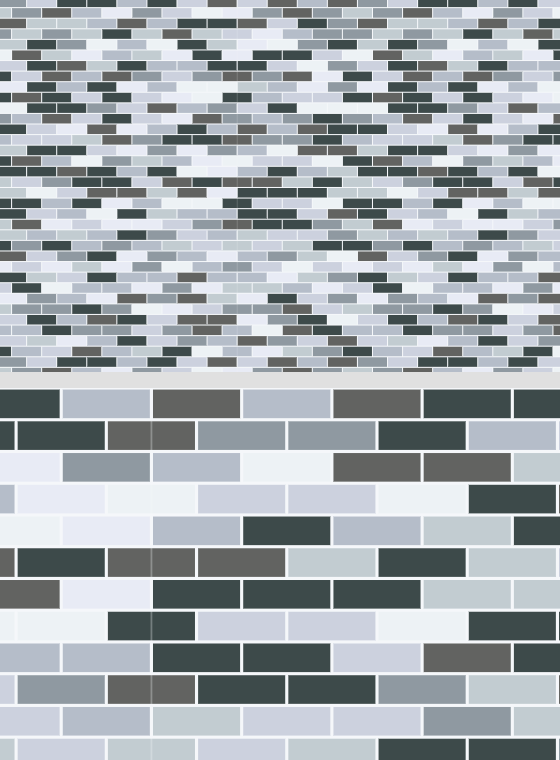
Top, the full canvas; bottom, a detail of the centre.
This pattern is drawn by a WebGL 1 fragment shader. Its source:

```glsl
precision highp float;
// Running-bond brick wall in cool greys: a 12 x 34 brick tile repeated, with a faint tile seam.

uniform vec2 u_resolution;

const vec2 BRICKS = vec2(18.62, 35.16);   // bricks across and courses down the canvas
const vec2 ORIGIN = vec2(0.885, 0.72);    // first joints, in bricks from the top left
const vec2 TILE = vec2(12.0, 34.0);       // bricks before the colours repeat
const float SEAM_COLUMN = 7.0;            // where the tile edge falls, in bricks
const float JOINT_HALF = 0.0014;          // half widths, in canvas heights
const float SEAM_HALF = 0.0008;
const float SEAM_OPACITY = 0.3;
const vec3 MORTAR = vec3(0.96, 0.97, 0.98);

float hash(vec2 cell) {
  vec3 q = fract(vec3(cell.xyx) * 0.1031);
  q += dot(q, q.yzx + 33.33);
  return fract((q.x + q.y) * q.z);
}

// Antialiased coverage of a line, given the distance to its centre.
float lineCoverage(float dist, float halfWidth, float pixel) {
  return clamp((halfWidth - dist) / pixel + 0.5, 0.0, 1.0);
}

// Distance to the nearest whole number, per axis.
vec2 edgeDistance(vec2 x) {
  return 0.5 - abs(fract(x) - 0.5);
}

// Eight glaze colours, weighted by how often each is laid.
vec3 brickColor(float pick) {
  vec3 color = vec3(0.24, 0.29, 0.29);                           // slate
  color = mix(color, vec3(0.385, 0.39, 0.38), step(0.17, pick)); // warm grey
  color = mix(color, vec3(0.56, 0.60, 0.63), step(0.29, pick));  // steel
  color = mix(color, vec3(0.71, 0.74, 0.79), step(0.42, pick));  // blue grey
  color = mix(color, vec3(0.76, 0.80, 0.82), step(0.56, pick));  // pale teal
  color = mix(color, vec3(0.80, 0.82, 0.87), step(0.68, pick));  // lavender
  color = mix(color, vec3(0.91, 0.92, 0.96), step(0.82, pick));  // pale lavender
  color = mix(color, vec3(0.93, 0.95, 0.96), step(0.91, pick));  // off-white
  return color;
}

void main() {
  vec2 uv = gl_FragCoord.xy / u_resolution;
  float pixel = 1.0 / u_resolution.y;
  vec2 brickSize = vec2(u_resolution.x / u_resolution.y, 1.0) / BRICKS;

  // Wall position in bricks, counted from the top left
  vec2 wall = vec2(uv.x, 1.0 - uv.y) * BRICKS - ORIGIN;

  // Every second course shifts by half a brick
  float course = floor(wall.y);
  vec2 bond = wall + vec2(0.5 * (1.0 - mod(course, 2.0)), 0.0);
  vec2 cell = mod(floor(bond), TILE);
  vec3 color = brickColor(hash(cell + vec2(3.0, 17.0)));

  // Faint vertical seam at the tile edge
  float seamDist = edgeDistance(vec2((wall.x - SEAM_COLUMN) / TILE.x)).x * TILE.x * brickSize.x;
  color = mix(color, MORTAR, SEAM_OPACITY * lineCoverage(seamDist, SEAM_HALF, pixel));

  // Mortar joints
  vec2 jointDist = edgeDistance(bond) * brickSize;
  float joint = lineCoverage(min(jointDist.x, jointDist.y), JOINT_HALF, pixel);
  gl_FragColor = vec4(mix(color, MORTAR, joint), 1.0);
}
```
